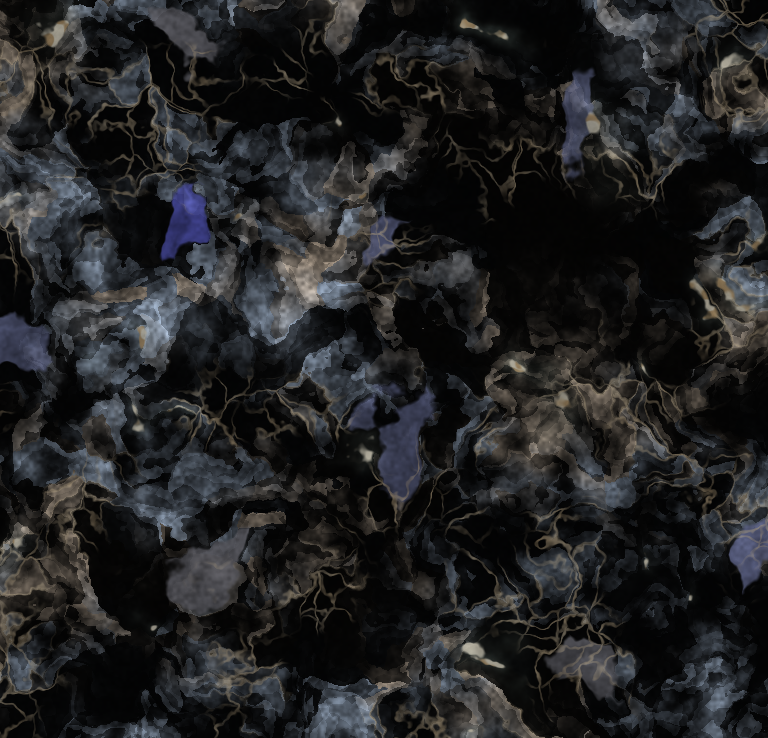
Reproduce this texture procedurally as a WebGL 1 fragment shader.

```glsl
precision highp float;
// Polished dark granite: black crystals broken into ragged grains, crossed by thin
// pale veins, with a few grey-blue feldspar slabs and cream mineral flecks.
// Three scales of warped Voronoi cells plus fractal noise give the grain tone.

uniform vec2 u_resolution;

#define BASE_TONE 0.055
#define TONE_SPREAD 0.165
#define WARP 0.14
#define SLABS 9
#define FLECKS 26
#define VEIN_WIDTH 0.0036
#define COOL_TINT vec3(0.90, 1.00, 1.13)
#define WARM_TINT vec3(1.10, 1.00, 0.89)
#define SLAB_GREY vec3(0.33, 0.33, 0.355)
#define SLAB_BLUE vec3(0.31, 0.33, 0.45)
#define CREAM vec3(0.68, 0.66, 0.60)
#define OCHRE vec3(0.50, 0.38, 0.22)

vec2 hash2(vec2 p) {
  vec3 q = fract(p.xyx * vec3(0.1031, 0.1030, 0.0973));
  q += dot(q, q.yzx + 33.33);
  return fract((q.xx + q.yz) * q.zy);
}

float noise(vec2 p) {
  vec2 c = floor(p), f = fract(p);
  f = f * f * (3.0 - 2.0 * f);
  float low = mix(hash2(c).x, hash2(c + vec2(1, 0)).x, f.x);
  float high = mix(hash2(c + vec2(0, 1)).x, hash2(c + vec2(1, 1)).x, f.x);
  return mix(low, high, f.y);
}

float fbm(vec2 p) {
  float sum = 0.0, amp = 0.516;
  for (int i = 0; i < 5; i++) {
    sum += amp * noise(p);
    p = mat2(1.6, 1.2, -1.2, 1.6) * p + 7.3;
    amp *= 0.5;
  }
  return sum;
}

// Voronoi cell: x = distance to the border, yz = random values of the cell
vec3 crystal(vec2 p) {
  vec2 c = floor(p), f = p - c, cell = vec2(0.0), toSeed = vec2(0.0);
  float best = 8.0, border = 8.0;
  for (int j = -1; j <= 1; j++)
    for (int i = -1; i <= 1; i++) {
      vec2 g = vec2(i, j);
      vec2 r = g + hash2(c + g) - f;
      if (dot(r, r) < best) { best = dot(r, r); toSeed = r; cell = g; }
    }
  for (int j = -2; j <= 2; j++)
    for (int i = -2; i <= 2; i++) {
      vec2 g = cell + vec2(i, j);
      vec2 r = g + hash2(c + g) - f, gap = r - toSeed;
      if (dot(gap, gap) > 0.0001)
        border = min(border, dot(0.5 * (r + toSeed), normalize(gap)));
    }
  return vec3(border, hash2(c + cell + 57.0));
}

float line(float dist, float width) {
  return 1.0 - smoothstep(0.2 * width, width, dist);
}

void main() {
  vec2 p = gl_FragCoord.xy / u_resolution.y;
  vec2 extent = vec2(u_resolution.x / u_resolution.y, 1.0);
  vec2 q = p + WARP * (vec2(fbm(p * 11.0), fbm(p * 11.0 + 40.0)) - 0.5);
  float mottle = fbm(p * 30.0 + 11.0);
  float speckle = noise(p * 190.0);

  // Grain tone: large crystals, of which the dark ones stay quiet
  vec3 coarse = crystal(q * 9.0);
  vec3 grain = crystal(q * 24.0 + 5.0);
  vec3 chip = crystal(q * 58.0 + 9.0);
  float lively = mix(0.4, 1.0, smoothstep(0.2, 0.5, coarse.y));
  float z = 2.0 * (coarse.y - 0.5) + 4.0 * (fbm(p * 7.0 + 3.0) - 0.5);
  z += lively * (1.7 * (grain.y - 0.5) + 1.4 * (chip.y - 0.5) + 3.0 * (mottle - 0.5));
  float tone = BASE_TONE + TONE_SPREAD * z;
  tone = 0.010 + 0.5 * (tone + sqrt(tone * tone + 0.0025));
  tone *= 0.75 + 0.5 * speckle;
  float warmth = fbm(p * 4.0 + 23.0) + 0.35 * (grain.z - 0.5);
  vec3 stone = tone * mix(COOL_TINT, WARM_TINT, smoothstep(0.38, 0.68, warmth));

  // Feldspar slabs with cleavage streaks; the first is vivid blue
  for (int i = 0; i < SLABS; i++) {
    float n = float(i), vivid = 1.0 - step(0.5, n);
    vec2 seed = hash2(vec2(n * 3.0 + 2.0, 19.0));
    vec2 center = fract(n * vec2(0.7549, 0.5698) + vec2(0.24, 0.69)) * extent;
    float angle = 6.2832 * seed.x, size = mix(mix(0.028, 0.068, seed.y), 0.034, vivid);
    vec2 d = mat2(cos(angle), sin(angle), -sin(angle), cos(angle)) * (q - center);
    float shape = max(max(abs(d.x) * 0.8, abs(d.y) * 1.2), abs(d.x + d.y) * 0.8) - size;
    float inside = 1.0 - smoothstep(-0.004, 0.004, shape);
    float cleavage = noise(d * vec2(14.0, 110.0) + n);
    vec3 tint = mix(SLAB_GREY, SLAB_BLUE, step(0.6, seed.x));
    tint = mix(tint, vec3(0.25, 0.26, 0.56), vivid);
    tint *= 0.4 + 0.3 * cleavage + 0.7 * mottle + 0.2 * speckle;
    stone = mix(stone, tint, inside * mix(0.65, 0.92, hash2(seed * 91.0).x));
  }

  // Broken pale veins along crystal and grain borders
  float breaks = fbm(p * 9.0 + 17.0);
  float vein = 0.7 * line(coarse.x / 9.0, VEIN_WIDTH) * smoothstep(0.46, 0.62, breaks);
  vein = max(vein, 0.55 * line(grain.x / 24.0, VEIN_WIDTH) * smoothstep(0.50, 0.68, breaks));
  stone = mix(stone, mix(OCHRE, CREAM, 0.35 + 0.5 * mottle), vein * (0.5 + 0.5 * speckle));

  // Cream flecks with ochre stains and a faint green-grey halo
  for (int i = 0; i < FLECKS; i++) {
    float n = float(i);
    vec2 seed = hash2(vec2(n * 5.0 + 1.0, 71.0));
    vec2 d = q - hash2(vec2(n * 7.0 + 4.0, 33.0)) * extent;
    float size = mix(0.006, 0.018, seed.x * seed.x), dist = length(d * vec2(1.0, 0.7 + 0.6 * seed.y));
    stone += vec3(0.13, 0.15, 0.14) * mottle * exp(-dist * dist / (6.0 * size * size));
    vec3 fleck = mix(CREAM, OCHRE, 0.7 * smoothstep(0.5, 0.7, noise(p * 75.0 + n)));
    float cover = 1.0 - smoothstep(size - 0.004, size + 0.003, dist);
    stone = mix(stone, fleck * (0.65 + 0.6 * mottle), 0.9 * cover);
  }

  gl_FragColor = vec4(clamp(stone, 0.0, 1.0), 1.0);
}
```
